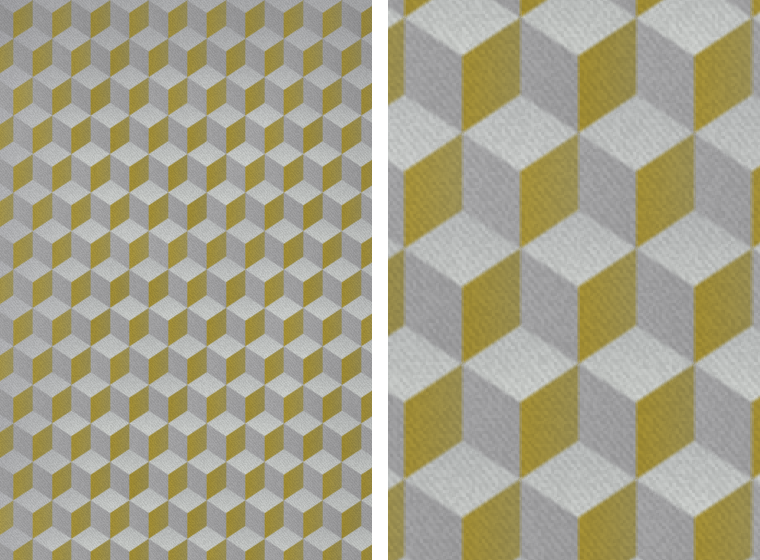
Left, the full canvas; right, a detail of the centre.
Write a Shadertoy shader that draws this pattern.

```glsl
float hash(vec2 p) {
    vec3 q = fract(vec3(p.xyx) * 0.1031);
    q += dot(q, q.yzx + 33.33);
    return fract((q.x + q.y) * q.z);
}

float valueNoise(vec2 p) {
    vec2 i = floor(p), f = fract(p);
    f = f * f * (3.0 - 2.0 * f);
    return mix(mix(hash(i), hash(i + vec2(1, 0)), f.x),
               mix(hash(i + vec2(0, 1)), hash(i + vec2(1, 1)), f.x), f.y);
}

// Offset from the nearest cube centre; one unit is a column wide, a row high
vec2 cubeLocal(vec2 q) {
    vec2 a = mod(q + vec2(0.5, 1.0), vec2(1, 2)) - vec2(0.5, 1.0);
    vec2 b = mod(q, vec2(1, 2)) - vec2(0.5, 1.0);
    vec2 metric = vec2(1.0, 0.866);
    return length(a * metric) < length(b * metric) ? a : b;
}

vec3 cubeColour(vec2 p, float sheen) {
    vec2 q = (p - vec2(0.0586, 0.931)) / vec2(0.069, 0.0687) + vec2(0.0, 1.0 / 3.0);
    vec2 h = cubeLocal(q);
    float tint = 0.02 * (hash(floor((q - h) * 2.0 + 0.5) + 60.0) - 0.5);

    // Silver top, brightest at its front corner
    if (h.y > abs(h.x) * 0.6667) {
        vec3 lit = mix(vec3(0.76, 0.77, 0.76), vec3(0.69, 0.70, 0.70), h.y * 1.5);
        return mix(vec3(0.645, 0.645, 0.66), lit, sheen) + tint;
    }
    // Grey left side
    if (h.x < 0.0) {
        return mix(vec3(0.60, 0.60, 0.605), vec3(0.62, 0.62, 0.625), -h.x * 2.0) + tint;
    }
    // Gold right side, duller toward its outer edge
    vec3 gold = mix(vec3(0.62, 0.54, 0.19), vec3(0.58, 0.54, 0.32), h.x * 2.0);
    return mix(gold + vec3(0.02, 0.03, 0.06), gold, sheen) + tint;
}

void mainImage(out vec4 fragColor, in vec2 fragCoord) {
    vec2 p = fragCoord / iResolution.y;
    vec2 uv = fragCoord / iResolution.xy;

    // Sheen fades toward the left edge and the top
    float sheen = smoothstep(-0.15, 0.3, uv.x) * (1.0 - 0.6 * smoothstep(0.7, 1.0, uv.y));
    sheen *= 0.85 + 0.3 * valueNoise(p * 9.0);

    // Supersampled faces with slightly soft woven seams
    float spread = max(0.4 / iResolution.y, 0.0009);
    vec3 colour = vec3(0);
    for (int y = -1; y <= 1; y++) {
        for (int x = -1; x <= 1; x++) {
            colour += cubeColour(p + vec2(x, y) * spread, sheen) / 9.0;
        }
    }

    // Diagonal twill and thread grain
    float twill = sin(6.2832 * dot(p, vec2(190.0, 155.0)));
    float grain = hash(floor(p * 512.0)) - 0.5;
    colour *= 1.0 + 0.022 * twill + 0.07 * grain;

    // Uneven light across the cloth
    colour *= 1.01 - 0.07 * smoothstep(0.75, 1.05, uv.y) - 0.03 * smoothstep(0.75, 1.0, uv.x);
    colour *= 0.985 + 0.03 * valueNoise(p * 5.0 + 20.0);

    fragColor = vec4(clamp(colour, 0.0, 1.0), 1.0);
}
```
